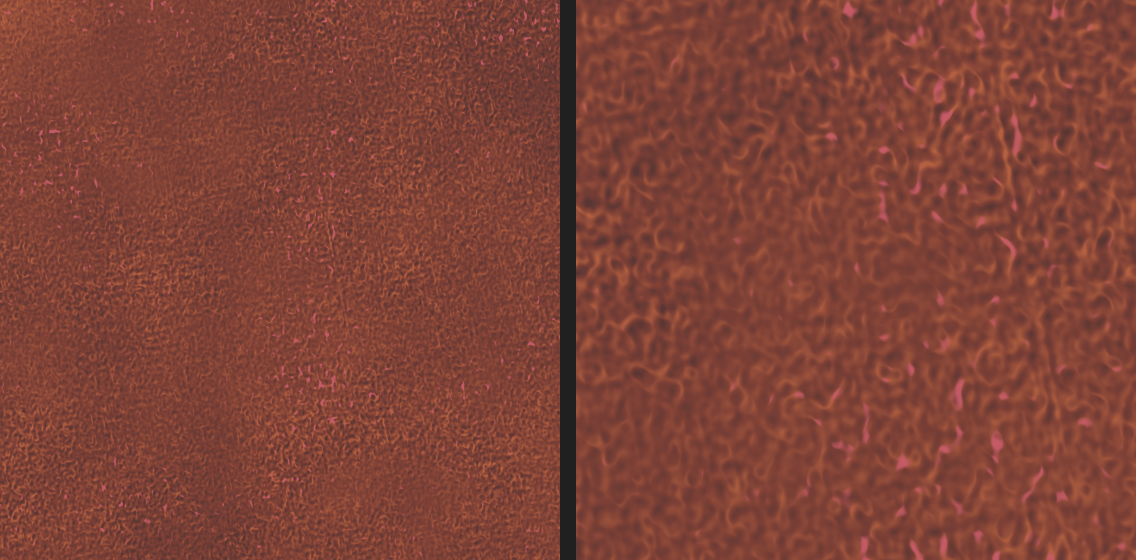
Left, the full canvas; right, a detail of the centre.
Give the GLSL for this texture, as a three.js fragment shader.

```glsl
// Weathered rust-red surface: fine embossed strands and grain over slow patches
// of soot and ember, with sparse pink flecks gathered in a few clusters.
// Everything is gradient noise; tone is a scalar mapped onto a small palette.

varying vec2 vUv;

const vec3 SOOT  = vec3(0.35, 0.21, 0.20);
const vec3 RUST  = vec3(0.49, 0.25, 0.21);
const vec3 EMBER = vec3(0.70, 0.375, 0.25);
const vec3 PINK  = vec3(0.79, 0.36, 0.42);

// Unit gradient at a random angle per lattice point
vec2 gradientAt(vec2 cell) {
  vec3 h = fract(cell.xyx * 0.1031);
  h += dot(h, h.yzx + 33.33);
  float angle = 6.2832 * fract((h.x + h.y) * h.z);
  return vec2(cos(angle), sin(angle));
}

float gradientNoise(vec2 p) {
  vec2 i = floor(p);
  vec2 f = p - i;
  vec2 w = f * f * f * (f * (f * 6.0 - 15.0) + 10.0);
  float a = dot(gradientAt(i), f);
  float b = dot(gradientAt(i + vec2(1.0, 0.0)), f - vec2(1.0, 0.0));
  float c = dot(gradientAt(i + vec2(0.0, 1.0)), f - vec2(0.0, 1.0));
  float d = dot(gradientAt(i + 1.0), f - 1.0);
  return mix(mix(a, b, w.x), mix(c, d, w.x), w.y);
}

// Soft round falloff around a centre
float glow(vec2 p, vec2 centre, float radius) {
  vec2 d = (p - centre) / radius;
  return exp(-dot(d, d));
}

// Height of the thin, slightly upright strands
float strandHeight(vec2 p) {
  vec2 q = vec2(p.x + 0.2 * p.y, p.y - 0.15 * p.x) * vec2(98.0, 76.0);
  return 1.0 - 2.0 * abs(gradientNoise(q + 17.0));
}

void main() {
  vec2 p = vUv;

  // Slow light and dark areas
  float shade = 0.65 * gradientNoise(p * 3.0 + 5.0) + 0.6 * gradientNoise(p * 9.0 + 41.0);
  shade += 1.4 * glow(p, vec2(0.0, 1.0), 0.17) + 0.35 * glow(p, vec2(0.85, 0.18), 0.2);
  shade -= 1.0 * glow(p, vec2(1.0, 0.88), 0.17) + 0.6 * glow(p, vec2(0.3, 0.0), 0.2);

  // Roughness: calm drifts running up to the right between coarser patches
  vec2 drift = vec2(p.x + p.y, 1.7 * (p.y - 0.6 * p.x));
  float rough = 1.0 + 0.7 * gradientNoise(drift * 2.6 + 9.0) + 0.6 * gradientNoise(p * 11.0 + 3.0);
  rough *= 1.0 - 0.4 * glow(p, vec2(0.15, 0.9), 0.3);
  rough = clamp(rough, 0.4, 1.6);

  // Embossed strands, two sizes of grain, and broken bright fibres
  float height = strandHeight(p);
  float relief = height - strandHeight(p + vec2(-0.003, 0.0035));
  float grain = gradientNoise(p * vec2(178.0, 150.0) + 71.0);
  grain += 0.7 * gradientNoise(p * vec2(118.0, 96.0) + 211.0);
  float breaks = smoothstep(-0.1, 0.35, gradientNoise(p * 62.0 + 23.0));
  float fibres = smoothstep(0.5, 1.0, height) * breaks;
  float tone = 0.02 + shade + rough * (1.2 * relief + 1.9 * grain + 1.4 * fibres);

  // Palette
  vec3 color = mix(RUST, EMBER, clamp(tone / 3.0, 0.0, 1.0));
  color = mix(color, SOOT, clamp(-tone / 2.0, 0.0, 1.0));

  // Pink flecks on raised grain, denser in clusters
  float cluster = 0.4 * gradientNoise(p * 4.5 + 57.0);
  cluster += 0.15 * glow(p, vec2(0.8, 0.93), 0.22) + 0.15 * glow(p, vec2(0.1, 0.62), 0.13);
  float fleck = gradientNoise(p * vec2(90.0, 66.0) + 113.0) + cluster;
  fleck += 0.3 * height + 0.06 * clamp(tone, -2.0, 2.0);
  color = mix(color, PINK, 0.9 * smoothstep(0.66, 0.98, fleck));

  gl_FragColor = vec4(color, 1.0);
}
```
